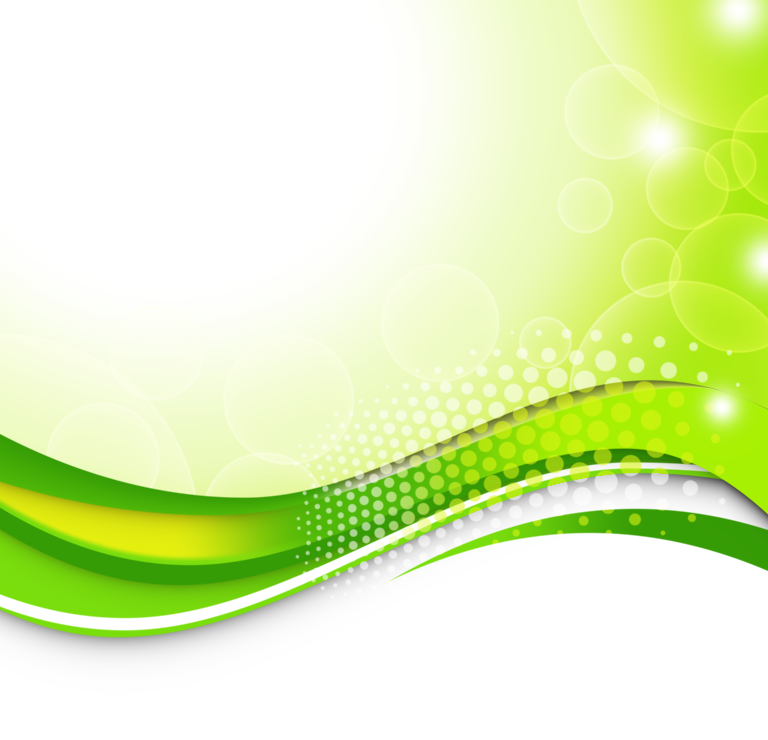
Reproduce this background procedurally as a Shadertoy shader.

```glsl
// Green layered ribbons sweeping under a pale sky of bokeh discs and sparkles.
// Each ribbon edge is a trough-to-crest wave, painted from the lowest edge up;
// a log-polar halftone fan of dots is laid over the middle.

const float HEIGHT = 0.965;             // canvas height in units of its width
const vec3 WHITE  = vec3(1.0);
const vec3 PALE   = vec3(0.92, 0.98, 0.72);
const vec3 SOFT   = vec3(0.82, 0.94, 0.28);
const vec3 LIME   = vec3(0.64, 0.91, 0.03);
const vec3 YELLOW = vec3(0.90, 0.94, 0.06);
const vec3 BRIGHT = vec3(0.48, 0.87, 0.05);
const vec3 GREEN  = vec3(0.31, 0.72, 0.03);
const vec3 DEEP   = vec3(0.21, 0.61, 0.02);
const vec3 OLIVE  = vec3(0.38, 0.42, 0.16);
const vec2 SKY_CENTER = vec2(0.22, 0.85);
const vec2 FAN_CENTER = vec2(0.15, 0.27);
const float FAN_STEP = 0.052;           // dot spacing relative to fan radius
const float LEAF_BEND = 0.92;

// Bokeh discs: center and radius
const vec3 DISCS[16] = vec3[16](
    vec3(0.990, 1.043, 0.251), vec3(0.889, 0.451, 0.148), vec3(0.962, 0.596, 0.091),
    vec3(0.848, 0.616, 0.039), vec3(0.895, 0.719, 0.054), vec3(0.797, 0.819, 0.062),
    vec3(0.762, 0.697, 0.036), vec3(0.573, 0.544, 0.077), vec3(0.376, 0.444, 0.085),
    vec3(0.203, 0.505, 0.062), vec3(0.710, 0.518, 0.034), vec3(0.000, 0.270, 0.260),
    vec3(0.134, 0.366, 0.074), vec3(0.951, 0.750, 0.034), vec3(1.030, 0.770, 0.078),
    vec3(0.345, 0.294, 0.081));
// Sparkles: center and size
const vec3 SPARKS[4] = vec3[4](
    vec3(0.859, 0.783, 0.040), vec3(0.961, 0.952, 0.042),
    vec3(1.000, 0.624, 0.032), vec3(0.940, 0.434, 0.022));

float hash(vec2 p) {
    return fract(sin(dot(p, vec2(127.1, 311.7))) * 43758.5);
}

// Edge height: parabola, smooth climb from trough to crest, parabola
float wave(float x, vec2 trough, vec2 crest, float rise, float drop) {
    float left = max(trough.x - x, 0.0) / trough.x;
    float right = max(x - crest.x, 0.0) / (1.0 - crest.x);
    float climb = smoothstep(trough.x, crest.x, x);
    return mix(trough.y, crest.y, climb) + rise * left * left - drop * right * right;
}

float arch(float x, vec2 top) {
    return top.y - LEAF_BEND * (x - top.x) * (x - top.x);
}

vec3 sky(vec2 p, float px) {
    float d = length((p - SKY_CENTER) * vec2(1.0, 1.08));
    vec3 col = mix(WHITE, PALE, smoothstep(0.27, 0.57, d));
    col = mix(col, SOFT, smoothstep(0.52, 0.70, d));
    col = mix(col, LIME, smoothstep(0.63, 0.80, d));
    vec3 tint = mix(vec3(1.0, 1.0, 0.93), vec3(0.96, 1.0, 0.35), smoothstep(0.78, 0.95, p.x));
    for (int i = 0; i < 16; i++) {
        vec3 disc = DISCS[i];
        float r = length(p - disc.xy);
        float inside = smoothstep(px, -px, r - disc.z);
        float rim = smoothstep(2.0 * px, 0.0, abs(r - disc.z + px));
        float fill = 0.10 + 0.25 * pow(min(r / disc.z, 1.0), 5.0);
        col = mix(col, tint, inside * fill + 0.18 * rim);
    }
    return col;
}

void mainImage(out vec4 fragColor, in vec2 fragCoord) {
    vec2 p = fragCoord / iResolution.xy * vec2(1.0, HEIGHT);
    float x = p.x, y = p.y, px = 1.0 / iResolution.x;

    // Ribbon edges, from top to bottom
    float ridge    = wave(x, vec2(0.319, 0.316), vec2(0.846, 0.469), 0.083, 0.038);
    float front    = wave(x, vec2(0.280, 0.293), vec2(0.898, 0.460), 0.044, 0.030);
    float hem      = wave(x, vec2(0.247, 0.228), vec2(0.814, 0.380), 0.075, 0.086);
    float fold     = wave(x, vec2(0.234, 0.202), vec2(0.820, 0.368), 0.073, 0.030);
    float lineTop  = wave(x, vec2(0.163, 0.159), vec2(0.820, 0.362), 0.031, 0.013);
    float lineBase = wave(x, vec2(0.163, 0.143), vec2(0.820, 0.354), 0.031, 0.013);
    float base     = wave(x, vec2(0.154, 0.134), vec2(0.833, 0.348), 0.036, 0.020);

    // Paper with the soft shadow cast by the ribbons, then the lower leaf
    float depth = max(min(base, hem) - y, 0.0);
    float shade = mix(0.38, 0.62, smoothstep(0.75, 0.95, x));
    vec3 col = WHITE * (1.0 - shade * exp(-depth / 0.014));
    float leaf = smoothstep(-px, px, arch(x, vec2(0.827, 0.3014)) - y)
               * smoothstep(-px, px, y - arch(x, vec2(0.768, 0.270)));
    col = mix(col, mix(BRIGHT, DEEP, smoothstep(0.62, 0.85, x)), leaf);

    // Lower ribbons and the white line
    col = mix(col, BRIGHT, smoothstep(-px, px, y - base));
    col = mix(col, WHITE, smoothstep(-px, px, y - lineBase));
    vec3 lower = mix(BRIGHT, GREEN, smoothstep(0.25, 0.55, x));
    lower *= 1.0 - 0.25 * exp(-max(fold - y, 0.0) / 0.012);
    col = mix(col, lower, smoothstep(-px, px, y - lineTop));
    col = mix(col, DEEP, smoothstep(-px, px, y - fold));
    col *= 1.0 - 0.3 * smoothstep(0.55, 0.9, x) * exp(-max(hem - y, 0.0) / 0.012);

    // Front ribbon: yellow, green, then lime, with a bright hem on the left
    vec3 band = mix(YELLOW, GREEN, smoothstep(0.22, 0.42, x));
    band = mix(band, vec3(0.66, 0.94, 0.01), smoothstep(0.52, 0.76, x));
    band = mix(band, BRIGHT, (1.0 - smoothstep(0.25, 0.45, x)) * smoothstep(0.014, 0.003, y - hem));
    band *= 1.0 - 0.28 * (1.0 - smoothstep(0.3, 0.45, x)) * exp(-max(front - y, 0.0) / 0.012);
    col = mix(col, band, smoothstep(-px, px, y - hem));

    // Upper ribbon turning into a shaded underside
    float across = clamp((ridge - y) / max(ridge - front, 0.001), 0.0, 1.0);
    vec3 under = mix(OLIVE, mix(vec3(0.86, 0.88, 0.80), SOFT, smoothstep(0.5, 0.75, x)), across);
    vec3 upper = mix(mix(DEEP, GREEN, across), under, smoothstep(0.40, 0.48, x));
    col = mix(col, upper, smoothstep(-px, px, y - front));
    float open = smoothstep(-px, px, y - ridge);
    col = mix(col, sky(p, px), open);

    // Halftone fan: staggered log-polar cells, sized at each dot center
    vec2 q = p - FAN_CENTER;
    vec2 cell = vec2(log(max(length(q), 0.001)), atan(q.y, q.x)) / FAN_STEP;
    float column = floor(cell.x);
    float stagger = 0.5 * mod(column, 2.0);
    vec2 id = vec2(column + 0.5, floor(cell.y + stagger) + 0.5 - stagger);
    float reach = exp(id.x * FAN_STEP), angle = id.y * FAN_STEP;
    vec2 dot0 = FAN_CENTER + reach * vec2(cos(angle), sin(angle));
    float middle = mix(0.29, 0.405, smoothstep(0.35, 0.75, dot0.x));
    float size = smoothstep(0.33, 0.56, dot0.x) * (1.0 - smoothstep(0.78, 0.98, dot0.x));
    size *= 1.0 - smoothstep(0.06, 0.15, abs(dot0.y - middle));
    float radius = reach * FAN_STEP * 0.46 * sqrt(size) * (0.7 + 0.3 * hash(id));
    float dots = smoothstep(px, -px, length(p - dot0) - radius) * step(0.002, radius);
    vec3 dotTint = mix(WHITE, vec3(0.86, 0.96, 0.08), smoothstep(0.46, 0.62, x) * (1.0 - open));
    float onPaper = step(y, min(base, hem)) * (1.0 - leaf);
    col = mix(col, mix(dotTint, WHITE, onPaper), 0.58 * dots);

    // Sparkles
    for (int i = 0; i < 4; i++) {
        float r = length(p - SPARKS[i].xy) / SPARKS[i].z;
        col = mix(col, WHITE, 0.95 * exp(-r * r) + 0.05 * exp(-r));
    }
    fragColor = vec4(clamp(col, 0.0, 1.0), 1.0);
}
```
